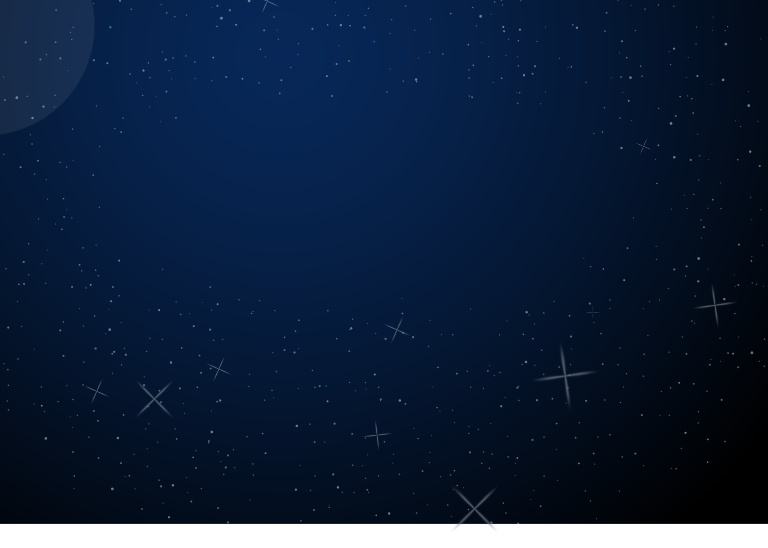
Give the GLSL for this background, as a Shadertoy shader.

```glsl
vec3 hash3(vec3 p) {
    p = fract(p * vec3(0.1031, 0.1030, 0.0973));
    p += dot(p, p.yxz + 33.33);
    return fract((p.xxy + p.yxx) * p.zyx);
}

// Stars gather in an oval ring around a calm centre
float starDensity(vec2 p) {
    float inner = length((p - vec2(0.48, 0.455)) / vec2(0.36, 0.143));
    float outer = length((p - vec2(0.50, 0.41)) / vec2(0.56, 0.39));
    return smoothstep(0.85, 1.2, inner) * (1.0 - smoothstep(0.98, 1.15, outer));
}

float starLayer(vec2 p, float scale, float radius, float pixel) {
    vec2 cell = floor(p * scale);
    vec3 rnd = hash3(vec3(cell, scale));
    vec2 center = (cell + 0.2 + 0.6 * rnd.xy) / scale;
    float size = radius * mix(0.5, 1.0, fract(rnd.z * 37.0));
    float dotMask = 1.0 - smoothstep(size - 0.6 * pixel, size + 0.6 * pixel, distance(p, center));
    return dotMask * step(rnd.z, 0.22 * starDensity(center));
}

// One tapered streak, with unit half length along x
float streak(vec2 q) {
    float along = abs(q.x);
    float width = 0.025 + 0.06 * along * (1.0 - along);
    return exp(-q.y * q.y / (width * width)) * (1.0 - smoothstep(0.35, 1.0, along));
}

float sparkle(vec2 p, float size, float tilt) {
    float c = cos(tilt), s = sin(tilt);
    vec2 q = mat2(c, -s, s, c) * p / size;
    return max(streak(q), streak(q.yx));
}

void mainImage(out vec4 fragColor, in vec2 fragCoord) {
    vec2 p = fragCoord / iResolution.x;
    float pixel = 1.0 / iResolution.x;

    // Night sky glow
    float glowRadius = distance(p, vec2(0.365, 0.64)) / 0.8;
    float glow = max(0.0, 1.0 - pow(glowRadius, 1.4));
    vec3 color = vec3(0.03, 0.155, 0.345) * glow;

    // Pale disc in the corner
    float disc = distance(p, vec2(-0.02, 0.68)) - 0.143;
    color = mix(color, vec3(1.0), 0.07 * (1.0 - smoothstep(-pixel, pixel, disc)));

    // Star field, from large to fine
    for (int i = 0; i < 3; i++) {
        float level = float(i);
        float star = starLayer(p, 30.0 + 15.0 * level, 0.0018 - 0.0004 * level, pixel);
        color = mix(color, vec3(0.6, 0.78, 0.85), star * (0.6 - 0.1 * level));
    }

    // White strip along the bottom
    float strip = 1.0 - smoothstep(-0.5 * pixel, 0.5 * pixel, p.y - 0.0315);
    color = mix(color, vec3(1.0), strip);

    // Sparkles: position, half length, tilt
    vec4 sparkles[11] = vec4[11](
        vec4(0.736, 0.224, 0.048, 0.14), vec4(0.931, 0.316, 0.032, 0.14),
        vec4(0.201, 0.194, 0.037, 0.78), vec4(0.618, 0.051, 0.046, 0.78),
        vec4(0.126, 0.204, 0.020, -0.42), vec4(0.285, 0.233, 0.020, -0.42),
        vec4(0.517, 0.284, 0.021, -0.42), vec4(0.491, 0.147, 0.022, 0.12),
        vec4(0.838, 0.523, 0.013, -0.40), vec4(0.772, 0.307, 0.011, 0.0),
        vec4(0.348, 0.712, 0.020, -0.42));
    float shine = 0.0;
    for (int i = 0; i < 11; i++) {
        vec4 s = sparkles[i];
        shine = max(shine, sparkle(p - s.xy, s.z, s.w));
    }
    color = mix(color, vec3(0.58, 0.63, 0.68), shine * mix(0.5, 0.9, strip));

    fragColor = vec4(color, 1.0);
}
```
